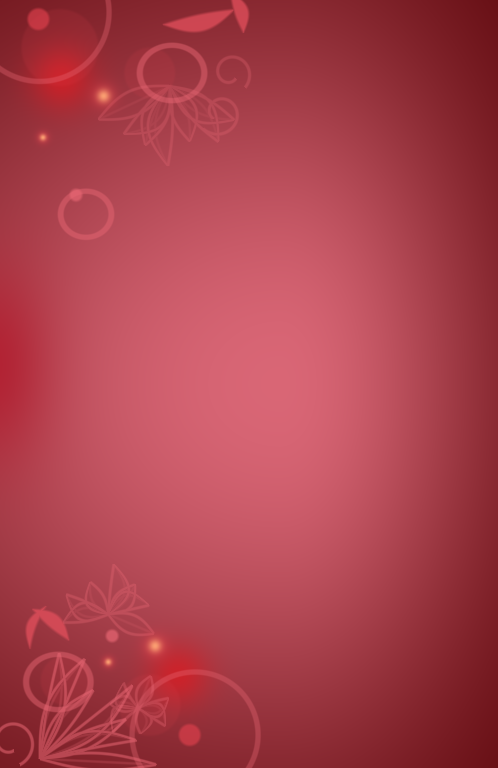
Write a WebGL 1 fragment shader that draws this background.

```glsl
precision highp float;
// Crimson backdrop with a soft central light, floral line work, rings and glowing dots.
uniform vec2 u_resolution;

const float PI = 3.14159;
const float SOFT = 0.0025; // edge softness, in canvas heights
const vec3 DARK = vec3(0.38, 0.04, 0.06);
const vec3 ROSE = vec3(0.85, 0.40, 0.46);
const vec3 CRIMSON = vec3(0.70, 0.11, 0.18);
const vec3 SCARLET = vec3(0.83, 0.12, 0.15);
const vec3 PINK = vec3(0.91, 0.40, 0.45);
const vec3 CORAL = vec3(0.88, 0.25, 0.30);
const vec3 AMBER = vec3(1.0, 0.66, 0.46);

float stroke(float d, float width) {
  return 1.0 - smoothstep(width, width + SOFT, abs(d));
}

float disc(vec2 p, vec2 center, float radius) {
  return 1.0 - smoothstep(radius - SOFT, radius + SOFT, length(p - center));
}

float glow(vec2 p, vec2 center, vec2 size) {
  vec2 q = (p - center) / size;
  return exp(-dot(q, q));
}

float ring(vec2 p, vec2 center, vec2 radii) {
  return stroke((length((p - center) / radii) - 1.0) * radii.y, 0.0022);
}

// Signed distance estimate for a bent leaf running from root to tip.
float leaf(vec2 p, vec2 root, vec2 tip, float width, float bend) {
  vec2 axis = tip - root;
  float len = length(axis);
  vec2 dir = axis / len;
  vec2 q = p - root;
  float u = dot(q, dir) / len;
  float arch = sin(PI * clamp(u, 0.0, 1.0));
  float side = dot(q, vec2(-dir.y, dir.x)) - bend * arch;
  float past = max(max(-u, u - 1.0), 0.0) * len;
  return abs(side) - width * arch + past * 3.0;
}

// Outlined petals with center veins, spread around a root.
float petals(vec2 p, vec2 root, float start, float turn, float len, float width) {
  float ink = 0.0;
  for (int i = 0; i < 7; i++) {
    float k = float(i);
    float angle = start + turn * k;
    float reach = len * (0.86 + 0.14 * sin(k * 2.4 + 1.0));
    vec2 tip = root + reach * vec2(cos(angle), sin(angle));
    float bend = 0.012 * sin(k * 1.7);
    ink = max(ink, stroke(leaf(p, root, tip, width, bend), 0.0006));
    ink = max(ink, 0.45 * stroke(leaf(p, root, tip, 0.0, bend * 1.6), 0.0003));
  }
  return ink;
}

// A tendril winding inward.
float curl(vec2 p, vec2 center, float radius, float turn) {
  vec2 q = p - center;
  float angle = mod(atan(q.y, q.x) + turn, 2.0 * PI);
  return stroke(length(q) - radius * (1.0 - 0.1 * angle), 0.0008);
}

vec3 backdrop(vec2 p) {
  vec2 q = p - vec2(0.365, 0.5);
  float spread = q.x > 0.0 ? 11.0 : 2.8;
  float light = 1.12 * exp(-spread * q.x * q.x - 3.7 * q.y * q.y) - 0.12;
  vec3 color = mix(DARK, ROSE, light);
  return mix(color, CRIMSON, 0.85 * glow(p, vec2(-0.01, 0.525), vec2(0.075, 0.13)));
}

vec3 spark(vec3 color, vec2 p, vec2 center, float size) {
  color = mix(color, CORAL, 0.6 * glow(p, center, vec2(size * 2.0)));
  return mix(color, AMBER, 0.9 * glow(p, center, vec2(size)));
}

vec3 flowers(vec3 color, vec2 p) {
  float upper = petals(p, vec2(0.221, 0.888), 3.58, 0.37, 0.105, 0.016);
  upper = max(upper, curl(p, vec2(0.300, 0.905), 0.027, 0.8));
  upper = max(upper, curl(p, vec2(0.286, 0.853), 0.030, 2.4));
  float lower = petals(p, vec2(0.141, 0.200), -0.4, 0.62, 0.066, 0.012);
  lower = max(lower, petals(p, vec2(0.180, 0.078), 1.2, 0.9, 0.046, 0.010));
  float spray = petals(p, vec2(0.052, 0.012), -0.05, 0.24, 0.155, 0.011);
  spray = max(spray, curl(p, vec2(0.014, 0.034), 0.032, 1.2));
  color = mix(color, PINK, 0.30 * upper + 0.0);
  color = mix(color, PINK, 0.36 * lower);
  color = mix(color, PINK, 0.55 * spray);
  float fill = min(leaf(p, vec2(0.212, 0.968), vec2(0.306, 0.988), 0.011, -0.008),
                   leaf(p, vec2(0.317, 0.957), vec2(0.300, 1.010), 0.009, -0.006));
  fill = min(fill, leaf(p, vec2(0.090, 0.166), vec2(0.042, 0.207), 0.009, -0.006));
  fill = min(fill, leaf(p, vec2(0.039, 0.155), vec2(0.060, 0.211), 0.006, 0.009));
  return mix(color, mix(CORAL, PINK, 0.4), 0.75 * (1.0 - smoothstep(-SOFT, SOFT, fill)));
}

void main() {
  vec2 p = gl_FragCoord.xy / u_resolution.y;
  p.x *= 0.6484 * u_resolution.y / u_resolution.x;
  vec3 color = backdrop(p);

  // Red lights and translucent discs
  float lights = glow(p, vec2(0.081, 0.898), vec2(0.040)) + glow(p, vec2(0.232, 0.121), vec2(0.040));
  color = mix(color, SCARLET, 0.85 * min(lights, 1.0));
  float veils = disc(p, vec2(0.078, 0.938), 0.050) + disc(p, vec2(0.195, 0.905), 0.033)
              + disc(p, vec2(0.085, 0.114), 0.032) + disc(p, vec2(0.195, 0.082), 0.040);
  color = mix(color, CORAL, 0.13 * veils);

  color = flowers(color, p);

  // Rings and small dots
  float rings = ring(p, vec2(0.052, 0.984), vec2(0.090)) + ring(p, vec2(0.254, 0.043), vec2(0.082));
  color = mix(color, PINK, 0.36 * rings);
  rings = ring(p, vec2(0.224, 0.905), vec2(0.042, 0.036)) + ring(p, vec2(0.112, 0.721), vec2(0.033, 0.030))
        + ring(p, vec2(0.076, 0.112), vec2(0.042, 0.036));
  color = mix(color, PINK, 0.48 * min(rings, 1.0));
  float dots = disc(p, vec2(0.050, 0.975), 0.014) + disc(p, vec2(0.247, 0.043), 0.014);
  color = mix(color, CORAL, 0.65 * dots);
  dots = disc(p, vec2(0.099, 0.746), 0.008) + disc(p, vec2(0.146, 0.172), 0.008);
  color = mix(color, PINK, 0.7 * dots);

  color = spark(color, p, vec2(0.135, 0.875), 0.008);
  color = spark(color, p, vec2(0.202, 0.159), 0.008);
  color = spark(color, p, vec2(0.056, 0.821), 0.004);
  color = spark(color, p, vec2(0.141, 0.138), 0.004);
  gl_FragColor = vec4(color, 1.0);
}
```
